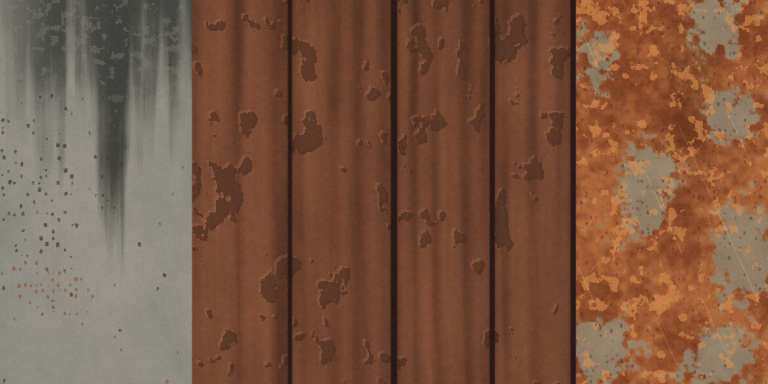
Give the GLSL for this texture, as a Shadertoy shader.

```glsl
// Three weathered surfaces side by side: stained concrete, painted wood planks
// and rusted metal. Each is layered from value noise, stretched streaks,
// thresholded blotches and soft elliptical masks. Canvas is 2 units by 1.

float hash(vec2 p) {
    return fract(sin(dot(p, vec2(127.1, 311.7))) * 43758.5453);
}

float noise(vec2 p) {
    vec2 i = floor(p), f = fract(p);
    f = f * f * (3.0 - 2.0 * f);
    return mix(mix(hash(i), hash(i + vec2(1, 0)), f.x),
               mix(hash(i + vec2(0, 1)), hash(i + vec2(1, 1)), f.x), f.y);
}

float fbm(vec2 p) {
    float sum = 0.0, amp = 0.5;
    for (int i = 0; i < 5; i++) {
        sum += amp * noise(p);
        p = mat2(1.6, 1.2, -1.2, 1.6) * p + 17.3;
        amp *= 0.5;
    }
    return sum / 0.97;
}

float bell(float x, float width) {
    return exp(-x * x / (width * width));
}

// Soft ellipse: xy = centre, zw = radii
float softSpot(vec2 p, vec4 e) {
    vec2 d = (p - e.xy) / e.zw;
    return exp(-dot(d, d));
}

// Ragged chips, one candidate per cell
float chips(vec2 p, float cells, float density, float px) {
    vec2 q = p * cells, id = floor(q);
    vec2 jitter = 0.3 + 0.4 * vec2(hash(id + 3.1), hash(id + 8.7));
    vec2 d = (fract(q) - jitter) * vec2(1.0, 0.75);
    float radius = 0.08 + 0.22 * hash(id + 5.3);
    float ragged = length(d) + 0.22 * (noise(q * 5.0) - 0.5);
    float aa = px * cells;
    return step(hash(id), density) * (1.0 - smoothstep(radius - aa, radius + aa, ragged));
}

vec3 concrete(vec2 p, float px) {
    float cloud = fbm(p * 7.0);
    float column = fbm(vec2(p.x * 38.0, p.y * 1.8));
    vec3 col = mix(vec3(0.52, 0.51, 0.475), vec3(0.62, 0.60, 0.555), cloud);
    col += 0.035 * (fbm(p * vec2(28.0, 20.0)) - 0.5);

    // Dark damp running down from the top edge
    float reach = 0.13 + 0.3 * bell(p.x - 0.30, 0.06) + 0.12 * bell(p.x - 0.11, 0.05);
    reach += 0.5 * (column - 0.5) + 0.25 * (cloud - 0.5);
    float damp = smoothstep(-0.22, 0.2, p.y - 1.0 + reach);
    damp *= mix(0.5, 1.0, smoothstep(0.02, 0.16, p.x));
    damp += 0.28 * bell(p.x - 0.31, 0.022) * smoothstep(0.3, 0.7, p.y) * column;
    col = mix(col, vec3(0.255, 0.26, 0.24), clamp(damp * 0.95, 0.0, 1.0));

    // Pale scuffs on the damp, dark pits and rusty crumbs lower down
    float scuff = smoothstep(0.57, 0.66, fbm(p * 55.0)) * smoothstep(0.55, 0.85, p.y);
    col = mix(col, vec3(0.50, 0.49, 0.45), 0.38 * scuff);
    float pits = chips(p, 62.0, 0.35 * softSpot(p, vec4(0.08, 0.48, 0.16, 0.17)), px);
    float crumbs = chips(p + 4.0, 68.0, 0.5 * softSpot(p, vec4(0.14, 0.25, 0.09, 0.06)), px);
    col = mix(col, vec3(0.25, 0.23, 0.21), 0.75 * pits);
    return mix(col, vec3(0.55, 0.31, 0.23), 0.75 * crumbs);
}

vec3 wood(vec2 p, float px) {
    // Vertical grain: soft noise plus distinct streaks (x, width, darkness)
    vec2 q = p + vec2(0.012 * (noise(vec2(p.x * 4.0, p.y * 3.0)) - 0.5), 0.0);
    float tone = 0.60 + 0.55 * (fbm(vec2(q.x * 26.0, q.y * 1.1)) - 0.5);
    tone += 0.3 * (fbm(p * vec2(9.0, 5.0)) - 0.5) + 0.13 * (fbm(p * 70.0) - 0.5);
    vec3 streaks[14] = vec3[14](
        vec3(0.515, 0.025, 0.15), vec3(0.62, 0.014, 0.28), vec3(0.73, 0.025, 0.30),
        vec3(0.78, 0.014, 0.22), vec3(0.87, 0.018, 0.26), vec3(0.935, 0.02, 0.30),
        vec3(1.00, 0.016, 0.25), vec3(1.082, 0.012, 0.34), vec3(1.135, 0.012, 0.24),
        vec3(1.215, 0.016, 0.28), vec3(1.26, 0.014, 0.30), vec3(1.315, 0.016, 0.30),
        vec3(1.39, 0.016, 0.28), vec3(1.465, 0.018, 0.18));
    for (int i = 0; i < 14; i++) {
        float fade = 0.45 + 0.9 * noise(vec2(float(i) * 7.3, p.y * 4.0));
        tone -= streaks[i].z * fade * bell(q.x - streaks[i].x, streaks[i].y);
    }
    tone -= 0.12 * smoothstep(0.8, 1.0, p.y);
    vec3 col = mix(vec3(0.30, 0.18, 0.13), vec3(0.585, 0.36, 0.25), clamp(tone, 0.0, 1.0));

    // Flaked blotches gathered in bands, each with a pale lip
    vec4 bands[7] = vec4[7](
        vec4(0.57, 0.60, 0.06, 0.17), vec4(0.69, 0.36, 0.045, 0.16),
        vec4(0.81, 0.62, 0.04, 0.10), vec4(1.13, 0.60, 0.06, 0.28),
        vec4(1.22, 0.82, 0.07, 0.15), vec4(1.32, 0.84, 0.05, 0.10),
        vec4(1.34, 0.48, 0.06, 0.13));
    float gather = 0.0;
    for (int i = 0; i < 7; i++) gather = max(gather, softSpot(p, bands[i]));
    float limit = 0.69 - 0.11 * gather;
    float flake = fbm(p * vec2(20.0, 16.0));
    float lip = fbm((p + vec2(0.007, -0.006)) * vec2(20.0, 16.0));
    col = mix(col, vec3(0.61, 0.39, 0.27), 0.4 * smoothstep(limit, limit + 0.03, lip));
    col = mix(col, vec3(0.31, 0.19, 0.135), 0.75 * smoothstep(limit, limit + 0.02, flake));

    // Gaps between planks: x, half width
    vec2 gaps[4] = vec2[4](vec2(0.755, 0.005), vec2(1.026, 0.008),
                           vec2(1.282, 0.0065), vec2(1.493, 0.007));
    for (int i = 0; i < 4; i++) {
        float d = abs(p.x - gaps[i].x) - gaps[i].y;
        col *= 1.0 - 0.25 * exp(-max(d, 0.0) * 130.0);
        col = mix(vec3(0.165, 0.10, 0.09), col, smoothstep(-px, px, d));
    }
    return col;
}

vec3 rust(vec2 p, float px) {
    float cloud = fbm(p * 9.0), grit = fbm(p * 48.0);
    vec3 col = mix(vec3(0.49, 0.25, 0.14), vec3(0.71, 0.43, 0.25),
                   smoothstep(0.25, 0.75, 0.55 * cloud + 0.45 * grit));
    col *= 1.0 - 0.16 * softSpot(p, vec4(1.80, 0.75, 0.07, 0.3));

    // Bare grey metal with crumbling borders
    vec4 bare[7] = vec4[7](
        vec4(1.69, 0.51, 0.07, 0.13), vec4(1.88, 0.94, 0.09, 0.10),
        vec4(1.91, 0.70, 0.08, 0.07), vec4(1.56, 0.09, 0.09, 0.10),
        vec4(1.86, 0.06, 0.10, 0.09), vec4(1.56, 0.84, 0.06, 0.10),
        vec4(1.95, 0.32, 0.08, 0.13));
    float metal = 0.0;
    for (int i = 0; i < 7; i++) metal = max(metal, softSpot(p, bare[i]));
    metal += 0.9 * (cloud - 0.5) + 1.3 * (grit - 0.5);
    vec3 grey = mix(vec3(0.50, 0.46, 0.39), vec3(0.61, 0.56, 0.47), fbm(p * 16.0));
    col = mix(col, grey, 0.88 * smoothstep(0.38, 0.62, metal));

    // Bright flecks, dark grains and a few slanted scratches
    float glow = softSpot(p, vec4(1.62, 0.97, 0.13, 0.10)) + softSpot(p, vec4(1.79, 0.15, 0.06, 0.05));
    float fleck = smoothstep(0.60, 0.68, fbm(p * 40.0 + 9.0) + 0.10 * glow);
    col = mix(col, vec3(0.84, 0.55, 0.30), 0.6 * fleck);
    col = mix(col, vec3(0.36, 0.19, 0.12), 0.5 * chips(p, 75.0, 0.16, px));
    float slant = abs(fract((p.x + 0.45 * p.y) * 7.0) - 0.5) / 7.0;
    float scratch = (1.0 - smoothstep(0.0, 0.001 + px, slant)) * smoothstep(0.55, 0.7, noise(p * 8.0));
    return col + 0.07 * scratch;
}

void mainImage(out vec4 fragColor, in vec2 fragCoord) {
    vec2 p = fragCoord / iResolution.xy * vec2(2.0, 1.0);
    float px = 1.0 / iResolution.y;
    vec3 col = mix(concrete(p, px), wood(p, px), smoothstep(-px, px, p.x - 0.5));
    col = mix(col, rust(p, px), smoothstep(-px, px, p.x - 1.5));
    col += 0.025 * (noise(p * 230.0) - 0.5);
    fragColor = vec4(clamp(col, 0.0, 1.0), 1.0);
}
```
